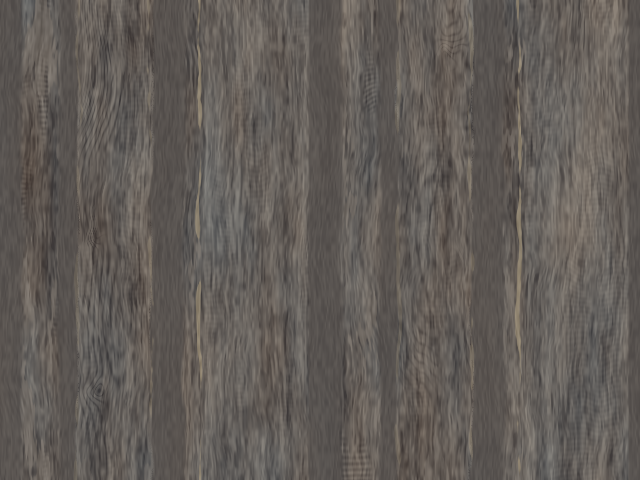
A Shadertoy shader for this texture:

```glsl
// Weathered grey-brown planks: rough, figured and straight-grained boards between
// dark smooth strips. Stretched noise makes fibres and stains, contour lines of a
// warped field make the growth rings, and thresholded noise the scraped patches.

const vec3 DARK_WOOD = vec3(0.33, 0.31, 0.298);
const vec3 PALE_WOOD = vec3(0.49, 0.465, 0.437);
const vec3 SCRAPED = vec3(0.465, 0.435, 0.405);
const vec3 CREAM = vec3(0.60, 0.55, 0.46);
const vec3 WARM_SHIFT = vec3(0.045, 0.0, -0.035);
const float REPEATS_PER_HEIGHT = 1.5;
const int KNOTS = 4;

float hash(vec2 p) {
    vec3 q = fract(vec3(p.xyx) * 0.1031);
    q += dot(q, q.yzx + 33.33);
    return fract((q.x + q.y) * q.z);
}

float noise(vec2 p) {
    vec2 cell = floor(p), f = fract(p);
    f = f * f * (3.0 - 2.0 * f);
    float low = mix(hash(cell), hash(cell + vec2(1, 0)), f.x);
    float high = mix(hash(cell + vec2(0, 1)), hash(cell + vec2(1, 1)), f.x);
    return mix(low, high, f.y);
}

float fbm(vec2 p) {
    float sum = 0.0, weight = 0.533;
    for (int i = 0; i < 4; i++) {
        sum += weight * noise(p);
        p = p * 2.03 + vec2(17.3, 9.1);
        weight *= 0.5;
    }
    return sum;
}

// Soft-edged strip between two positions across the board.
float band(float u, float from, float to, float soft) {
    return smoothstep(from - soft, from + soft, u)
         * (1.0 - smoothstep(to - soft, to + soft, u));
}

// Broken, ragged vertical split whose width changes along its length.
float crack(vec2 p, float u, float at, float halfWidth, float seed) {
    float drift = (fbm(vec2(seed, p.y * 9.0)) - 0.5) * 0.03;
    float width = halfWidth * smoothstep(0.32, 0.8, fbm(vec2(seed + 40.0, p.y * 13.0)));
    return (1.0 - smoothstep(width * 0.6, width + 0.002, abs(u - at - drift)))
         * smoothstep(0.0, halfWidth * 0.4, width);
}

// Bumps in the ring field around scattered knots: x is height, y is the dark core.
vec2 knots(vec2 p) {
    vec2 sum = vec2(0.0);
    p += 0.025 * vec2(noise(p * 30.0), noise(p * 30.0 + 50.0));
    for (int i = 0; i < KNOTS; i++) {
        float k = float(i);
        float u = mod(k, 2.0) + mix(0.29, 0.45, hash(vec2(k, 3.7)));
        vec2 centre = vec2(u / REPEATS_PER_HEIGHT, (k + hash(vec2(k, 8.2))) / float(KNOTS));
        vec2 d = (p - centre) * vec2(1.0, 0.6);
        float size = mix(0.007, 0.015, hash(vec2(k, 5.1)));
        float r2 = dot(d, d) / (size * size);
        sum += vec2(exp(-0.4 * r2), exp(-2.0 * r2));
    }
    return sum;
}

// Growth rings as thin contour lines; a stronger warp bends them into arches.
float rings(vec2 p, float warp, float bump) {
    float bend = noise(p * vec2(8.0, 1.9) + 3.0) + 0.25 * noise(p * vec2(17.0, 6.0));
    float field = p.x * 0.7 + warp * bend + 0.06 * bump;
    float phase = 52.0 * field + 0.5 * noise(p * vec2(70.0, 18.0));
    return pow(0.5 + 0.5 * sin(6.2832 * phase), 3.0);
}

void mainImage(out vec4 fragColor, in vec2 fragCoord) {
    vec2 p = fragCoord / iResolution.y;
    float u = fract(p.x * REPEATS_PER_HEIGHT);
    float ragged = u + (fbm(p * vec2(40.0, 10.0)) - 0.5) * 0.03;

    // Board layout
    float patchy = band(ragged, 0.07, 0.185, 0.010);
    float figured = band(ragged, 0.24, 0.475, 0.005);
    float rough = band(ragged, 0.575, 0.645, 0.008);
    float straight = band(u, 0.64, 0.965, 0.004);
    float board = clamp(patchy + figured + rough + straight, 0.0, 1.0);

    // Fibres, streaks and clouds, all stretched along the grain
    vec2 bent = p + vec2((fbm(p * vec2(5.0, 4.0)) - 0.5) * 0.04, 0.0);
    float fibre = noise(bent * vec2(210.0, 13.0)) - 0.5;
    float pores = noise(bent * vec2(330.0, 62.0)) - 0.5;
    float dash = smoothstep(0.62, 0.82, noise(bent * vec2(190.0, 24.0) + 37.0));
    float streak = fbm(bent * vec2(46.0, 3.2) + 11.0) - 0.5;
    float cloud = fbm(p * vec2(10.0, 4.5) + 23.0) - 0.5;

    // Rings and knots
    vec2 knot = knots(p) * figured;
    float ring = rings(p, mix(0.10, 0.36, figured), knot.x);
    float ringFade = smoothstep(0.3, 0.65, fbm(p * vec2(18.0, 5.0) + 160.0));
    float ringDepth = ringFade * (figured * 0.50 + straight * 0.22);

    // Tone: dark strips stay calm, boards carry the contrast
    float tone = 0.09 + 0.16 * fibre + 0.40 * pores + 0.15 * streak;
    tone += patchy * 0.22 + figured * 0.33 + rough * 0.22 + straight * 0.46;
    tone += board * (0.38 * fibre + 0.35 * pores + 0.85 * streak + 0.75 * cloud);
    tone -= board * 0.34 * (dash - 0.15);
    tone -= ringDepth * (ring - 0.31) + knot.y * 0.45;

    // Short crosswise saw ripples on a few worn areas
    float ripple = sin(6.2832 * (92.0 * p.y + 2.0 * noise(p * vec2(28.0, 9.0))));
    float sawn = smoothstep(0.54, 0.70, fbm(p * vec2(22.0, 5.0) + 51.0));
    tone += ripple * sawn * (0.20 * patchy + 0.05 * straight + 0.04 * figured);

    // Dark stains
    float stain = smoothstep(0.57, 0.70, fbm(p * vec2(15.0, 7.0) + 71.0));
    tone -= stain * (0.30 * figured + 0.18 * straight);

    vec3 color = mix(DARK_WOOD, PALE_WOOD, clamp(tone, -0.55, 1.3));
    float warmth = fbm(p * vec2(16.0, 4.0) + 90.0) - 0.5;
    color += WARM_SHIFT * warmth * mix(0.2, 1.3, board);

    // Scraped patches with crisp fibrous edges
    float wear = fbm(p * vec2(22.0, 7.0) + 130.0) + 0.12 * fibre + 0.08 * pores;
    float scrape = smoothstep(0.60, 0.65, wear) * (patchy + 0.5 * figured + 0.8 * rough);
    color = mix(color, SCRAPED + 0.08 * (fibre + pores), 0.65 * clamp(scrape, 0.0, 1.0));

    // Cream splits along the board edges
    float side = floor(p.x * REPEATS_PER_HEIGHT) * 7.0;
    float split = crack(p, u, 0.622, 0.008, side + 2.0);
    split = max(split, 0.5 * crack(p, u, 0.470, 0.008, side + 13.0));
    split = max(split, 0.4 * crack(p, u, 0.245, 0.007, side + 25.0));
    color = mix(color, CREAM + 0.10 * pores, 0.8 * split);

    fragColor = vec4(color, 1.0);
}
```
